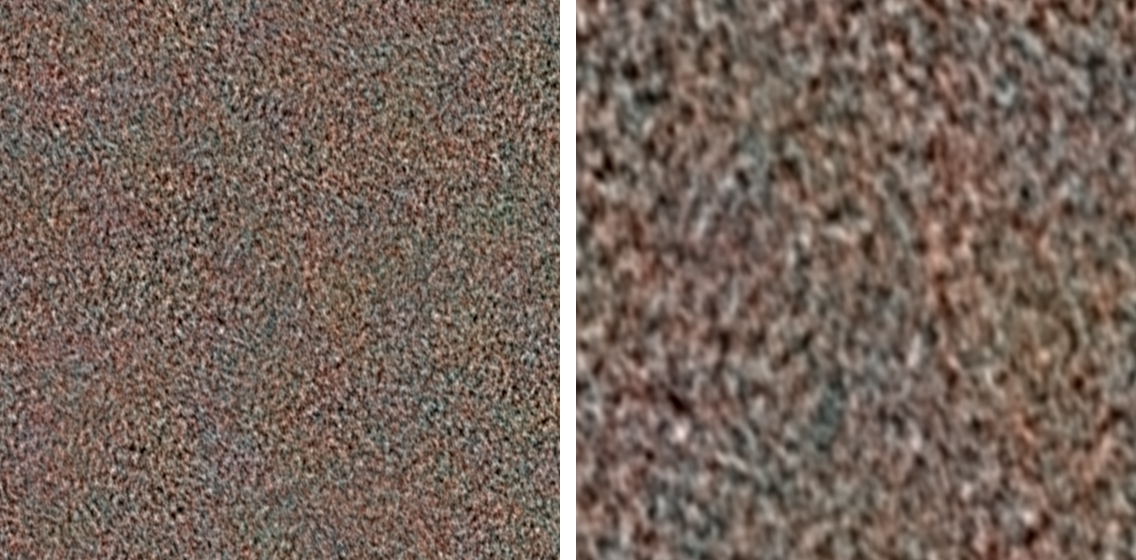
Left, the full canvas; right, a detail of the centre.
Give the GLSL for this texture, as a WebGL 2 fragment shader.

```glsl
#version 300 es
precision highp float;
// Fine brown gritty ground: short light and dark grains packed closely.
// Stretched gradient noise in two leanings makes the grains, a finer octave
// breaks them up, and slow noise adds rusty, slate and tan patches.

uniform vec2 u_resolution;
out vec4 fragColor;

// Integer hash (PCG style), two values in -1..1
vec2 hash2(vec2 cell) {
    uvec2 v = uvec2(ivec2(cell)) * 1664525u + 1013904223u;
    v.x += v.y * 1664525u;
    v.y += v.x * 1664525u;
    v ^= v >> 16u;
    v.x += v.y * 1664525u;
    v.y += v.x * 1664525u;
    v ^= v >> 16u;
    return vec2(v & 65535u) / 32767.5 - 1.0;
}

// Gradient noise, scaled to a standard deviation near one
float noise(vec2 p) {
    vec2 cell = floor(p), f = p - cell;
    vec2 w = f * f * f * (f * (f * 6.0 - 15.0) + 10.0);
    vec2 e = vec2(1.0, 0.0);
    float a = dot(hash2(cell), f);
    float b = dot(hash2(cell + e.xy), f - e.xy);
    float c = dot(hash2(cell + e.yx), f - e.yx);
    float d = dot(hash2(cell + e.xx), f - e.xx);
    return 5.7 * mix(mix(a, b, w.x), mix(c, d, w.x), w.y);
}

// Noise stretched along an axis that leans left of vertical by an angle
float grain(vec2 p, float lean, vec2 frequency) {
    float c = cos(lean), s = sin(lean);
    return noise(vec2(c * p.x + s * p.y, c * p.y - s * p.x) * frequency);
}

void main() {
    vec2 p = gl_FragCoord.xy / u_resolution.y;

    // Grains: the local leaning drifts between two directions
    float turn = 0.75 + 0.45 * noise(p * 7.0 + 31.0);
    float coarse = cos(turn) * grain(p + 3.0, 0.6, vec2(112.0, 72.0))
                 + sin(turn) * grain(p + 7.0, -0.2, vec2(108.0, 70.0));
    float fine = grain(p + 11.0, 0.25, vec2(185.0, 135.0));
    float clumps = noise(p * vec2(30.0, 22.0) + 57.0);

    // Brightness, with contrast that varies gently over the surface
    float contrast = 1.0 + 0.08 * noise(p * 5.0 + 83.0);
    float shade = contrast * (0.092 * coarse + 0.052 * fine) + 0.015 * clumps;
    shade += 0.006 * noise(p * 4.0 + 19.0);

    // Tints: rust against slate, and tan against pink toward the right
    float rust = 0.55 * noise(p * vec2(26.0, 17.0) + 101.0)
               + 0.45 * noise(p * 6.0 + 127.0)
               + 0.55 * grain(p + 13.0, 0.2, vec2(64.0, 42.0))
               + 0.5 * (0.5 - p.x);
    float tan_ = 0.6 * noise(p * 9.0 + 149.0) + 1.2 * (p.x - 0.5);

    vec3 color = vec3(0.453, 0.388, 0.350) + shade;
    color += rust * vec3(0.021, -0.008, -0.014);
    color += tan_ * vec3(0.001, 0.005, -0.010);
    fragColor = vec4(clamp(color, 0.0, 1.0), 1.0);
}
```
